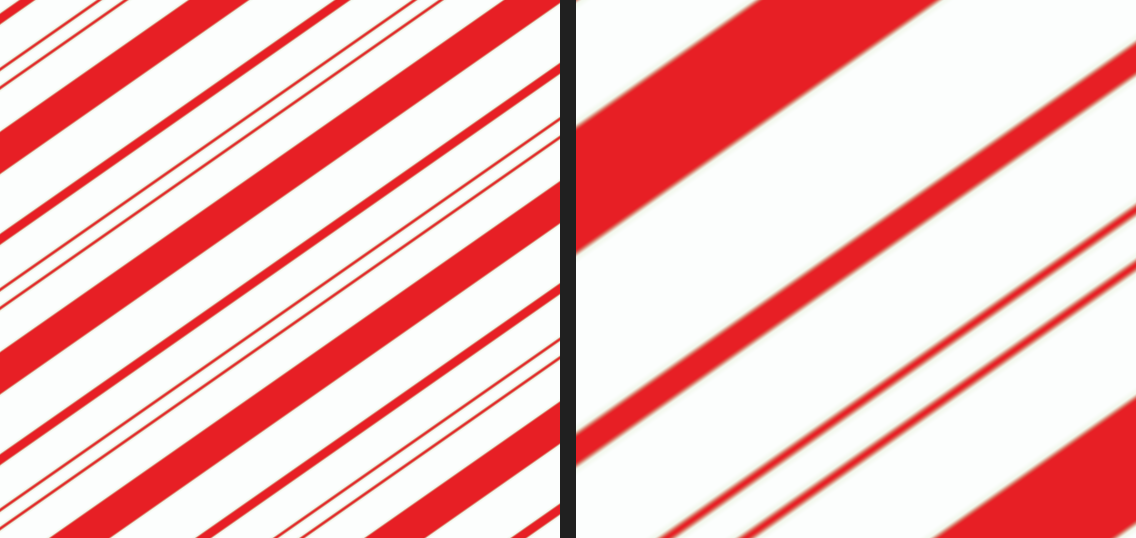
Left, the full canvas; right, a detail of the centre.
A Shadertoy shader for this pattern:

```glsl
// Diagonal candy-cane stripes: one wide band, one medium band and a thin pair per repeat.
#define SLOPE 0.699          // rise of the stripes per unit of x
#define PERIOD 0.4096        // vertical repeat, in canvas heights
#define WIDE vec2(0.2843, 0.0390)    // centre, half width (measured vertically)
#define MEDIUM vec2(0.0354, 0.0098)
#define THIN_A vec2(0.1292, 0.0028)
#define THIN_B vec2(0.1636, 0.0028)
#define EDGE_SOFT 0.0029     // half width of the edge blend
#define HALO 0.0075          // reach of the pale rim beside each stripe
#define RED vec3(0.905, 0.122, 0.145)
#define WHITE vec3(0.988, 0.996, 0.994)
#define RIM_TINT vec3(0.035, 0.022, 0.060)
#define EDGE_TINT vec3(0.060, 0.035, 0.085)

// Signed distance to a repeating stripe, negative inside.
float stripe(float u, vec2 band) {
    float offset = mod(u - band.x + 0.5 * PERIOD, PERIOD) - 0.5 * PERIOD;
    return abs(offset) - band.y;
}

void mainImage(out vec4 fragColor, in vec2 fragCoord) {
    vec2 p = fragCoord / iResolution.y;
    float u = 1.0 - p.y + SLOPE * p.x;

    // Nearest edge among the four stripes
    float d = min(stripe(u, WIDE), stripe(u, MEDIUM));
    d = min(d, min(stripe(u, THIN_A), stripe(u, THIN_B)));

    // Ink coverage, never sharper than one pixel
    float soft = max(EDGE_SOFT, 0.7 / iResolution.y);
    float ink = 1.0 - smoothstep(-soft, soft, d);

    // Warm rim on the white ground and a darker blend at the edge
    float rim = 1.0 - smoothstep(0.3 * HALO, HALO, d);
    vec3 ground = WHITE - RIM_TINT * rim;
    vec3 color = mix(ground, RED, ink);
    color -= EDGE_TINT * 4.0 * ink * (1.0 - ink);

    fragColor = vec4(color, 1.0);
}
```
